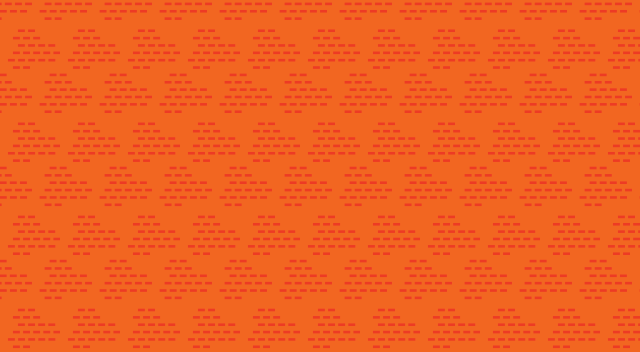
A Shadertoy shader for this pattern:

```glsl
// Flat orange ground with staggered clouds of short red dashes.
// Each cloud is six rows of dashes; two cloud bands, the second shifted sideways,
// repeat in a lattice. The nearest dash is found by rounding and drawn as a box.

// Indent of each row in half dash steps, and its number of dashes
const float INDENT[6] = float[6](2.0, 1.0, 2.0, 1.0, 0.0, 1.0);
const float COUNT[6] = float[6](2.0, 3.0, 4.0, 5.0, 5.0, 2.0);

// Area-filtered coverage of a box centred at the origin
float boxCoverage(vec2 p, vec2 halfSize, float pixel) {
    vec2 lo = max(p - 0.5 * pixel, -halfSize);
    vec2 hi = min(p + 0.5 * pixel, halfSize);
    vec2 overlap = max(hi - lo, 0.0) / pixel;
    return overlap.x * overlap.y;
}

// One cloud; p.y runs downwards from the centre of its first row
float dashCloud(vec2 p, float pixel) {
    float row = clamp(round(p.y / 8.83), 0.0, 5.0);
    int r = int(row);
    float firstDash = 13.7 + 6.0 * INDENT[r];
    float dash = clamp(round((p.x - firstDash) / 12.13), 0.0, COUNT[r] - 1.0);
    vec2 centre = vec2(firstDash + 12.13 * dash, 8.83 * row);
    return boxCoverage(p - centre, vec2(4.15, 1.55), pixel);
}

void mainImage(out vec4 fragColor, in vec2 fragCoord) {
    // Canvas is 768 units wide, measured from the top left
    float pixel = 768.0 / iResolution.x;
    vec2 p = vec2(fragCoord.x, iResolution.y - fragCoord.y) * pixel;

    // Pair of cloud bands, the lower one staggered
    float bandY = mod(p.y - 32.5, 111.7);
    float lower = step(53.0, bandY);
    vec2 cell = vec2(mod(p.x - 38.0 * lower, 72.0), bandY - 4.4 - 53.0 * lower);

    vec3 ground = vec3(0.95, 0.40, 0.13);
    vec3 dashRed = vec3(0.93, 0.23, 0.14);
    fragColor = vec4(mix(ground, dashRed, dashCloud(cell, pixel)), 1.0);
}
```
